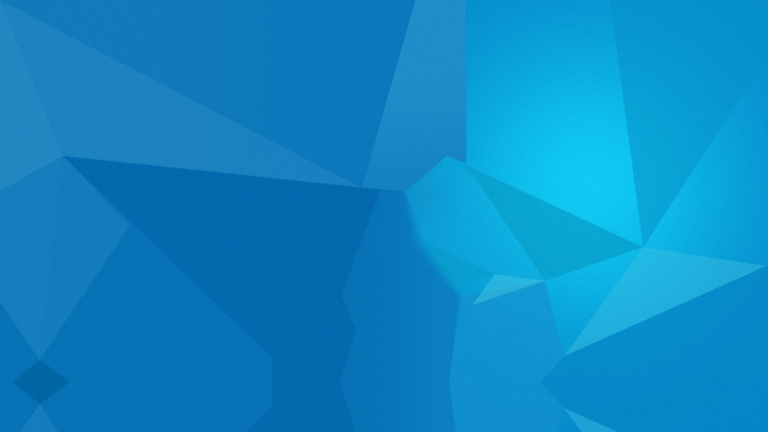
Give the GLSL for this background, as a Shadertoy shader.

```glsl
// Shared facet corners on a 16 by 9 canvas
const vec2 LEFT_HUB = vec2(1.31, 5.75);
const vec2 RIGHT_HUB = vec2(13.40, 3.85);
const vec2 RIGHT_TIP = vec2(15.96, 3.46);
const vec2 LOW_HUB = vec2(11.75, 1.58);
const vec2 CENTRE_TIP = vec2(7.54, 5.08);
const vec2 INNER = vec2(11.35, 3.15);
const vec2 NOTCH = vec2(10.31, 3.29);
const vec2 SHOULDER = vec2(9.90, 5.29);
const vec2 PEAK = vec2(9.31, 5.75);
const vec2 POCKET = vec2(8.83, 3.96);
const vec2 LEFT_FOOT = vec2(0.83, 1.50);
const vec2 HINGE = vec2(8.44, 5.0);
const float FOLD_Y = 1.04;

// Signed distance to a line, positive on the right of a to b
float edge(vec2 p, vec2 a, vec2 b) {
    vec2 d = b - a;
    return dot(p - a, vec2(d.y, -d.x)) / length(d);
}

// Convex facets with clockwise corners, positive inside
float tri(vec2 p, vec2 a, vec2 b, vec2 c) {
    return min(edge(p, a, b), min(edge(p, b, c), edge(p, c, a)));
}

float quad(vec2 p, vec2 a, vec2 b, vec2 c, vec2 d) {
    return min(min(edge(p, a, b), edge(p, b, c)), min(edge(p, c, d), edge(p, d, a)));
}

vec3 paint(vec3 base, vec3 tint, float alpha, float dist, float soft) {
    return mix(base, tint, alpha * smoothstep(-soft, soft, dist));
}

float hash(vec2 cell) {
    vec3 q = fract(cell.xyx * 0.1031);
    q += dot(q, q.yzx + 33.33);
    return fract((q.x + q.y) * q.z);
}

// Jagged boundary of the central column
float columnEdge(float y) {
    float upper = 7.12 + (y - 2.85) * 0.367;
    float middle = 7.12 - (y - 2.85) * 0.41;
    float lower = 7.42 + (y - 2.12) * 0.315;
    return max(upper, min(middle, lower));
}

// Distance into the glowing half
float glowSide(vec2 p) {
    float foot = 9.35 + (p.y - 1.0) * 0.127;
    float waist = 9.58 - (p.y - 2.81) * 0.76;
    float chest = 8.75 - (p.y - 3.9) * 0.28;
    float crown = HINGE.x + (p.y - HINGE.y) * 1.16;
    float body = p.x - min(foot, max(waist, max(chest, crown)));
    return max(p.x - 9.71, min(body, edge(p, PEAK, vec2(9.71, 5.6))));
}

vec3 leftFacets(vec2 p, float aa) {
    vec3 col = mix(vec3(0.07, 0.48, 0.73), vec3(0.04, 0.47, 0.735), smoothstep(2.0, 8.0, p.x));
    vec3 pale = vec3(0.16, 0.55, 0.77);
    vec2 corner = vec2(0.0, 9.0);
    vec2 sideTop = vec2(-0.5, 4.74);

    // Upper facets
    col = paint(col, pale, 0.45, tri(p, corner, CENTRE_TIP, LEFT_HUB), aa);
    float fade = mix(0.4, 0.9, smoothstep(4.8, 7.5, p.y));
    col = paint(col, vec3(0.13, 0.565, 0.79), fade,
        quad(p, CENTRE_TIP, vec2(8.74, 9.3), vec2(9.71, 9.3), vec2(9.71, 4.9)), aa);

    // Dark lower field and its brighter neighbours
    float roof = min(edge(p, LEFT_HUB, HINGE), edge(p, sideTop, LEFT_HUB));
    float field = max(roof, min(edge(p, LEFT_HUB, HINGE), p.x - LEFT_HUB.x));
    col = paint(col, vec3(0.015, 0.415, 0.682), 1.0, field, aa);
    float slope = min(edge(p, LEFT_HUB, vec2(5.67, 1.54)), 5.67 - p.x);
    col = paint(col, vec3(0.025, 0.45, 0.712), 1.0, min(slope, roof), aa);
    float column = min(p.x - columnEdge(p.y), edge(p, vec2(7.6, 5.05), HINGE));
    vec3 columnTone = mix(vec3(0.025, 0.45, 0.71), vec3(0.04, 0.50, 0.76), smoothstep(7.5, 9.5, p.x));
    col = paint(col, columnTone, 1.0, column, aa * 1.8);

    // Far left facets
    col = paint(col, pale, 0.72, tri(p, corner, LEFT_HUB, sideTop), aa);
    col = paint(col, pale, 0.42, quad(p, sideTop, LEFT_HUB, LEFT_FOOT, vec2(-0.5, 3.44)), aa);
    col = paint(col, pale, 0.36, tri(p, LEFT_HUB, vec2(2.71, 4.31), LEFT_FOOT), aa);
    col = paint(col, vec3(0.0, 0.39, 0.63), 0.85,
        tri(p, vec2(-1.06, 0.0), LEFT_FOOT, vec2(2.88, 0.0)), aa);
    return col;
}

vec3 rightFacets(vec2 p, vec2 flatPos, float aa) {
    // Radial glow, dimmed toward the hinge
    vec2 q = flatPos - vec2(12.3, 5.15);
    vec3 col = mix(vec3(0.02, 0.53, 0.785), vec3(0.06, 0.79, 0.95), exp(-dot(q, q) / 10.0));
    vec2 h = p - HINGE;
    col = mix(col, vec3(0.06, 0.52, 0.76), 0.75 * exp(-dot(h, h) / 0.6));
    vec3 pale = vec3(0.25, 0.75, 0.88);
    vec3 teal = vec3(0.03, 0.615, 0.785);

    // Large side facets
    col = paint(col, vec3(0.02, 0.57, 0.78), 0.55,
        quad(p, vec2(12.67, 9.3), vec2(16.3, 9.3), vec2(16.3, 8.31), RIGHT_HUB), aa);
    col = paint(col, vec3(0.02, 0.52, 0.77), 0.7,
        quad(p, LOW_HUB, RIGHT_TIP + vec2(0.5, 0.22), vec2(16.5, 0.0), vec2(10.3, 0.0)), aa);
    float lowFacet = min(edge(p, vec2(9.58, 2.81), INNER), edge(p, INNER, LOW_HUB));
    lowFacet = min(lowFacet, edge(p, LOW_HUB, vec2(11.25, FOLD_Y)));
    col = paint(col, vec3(0.08, 0.565, 0.80), 0.65, lowFacet, aa);

    // Inner facets
    float inner = min(edge(p, SHOULDER, INNER), min(edge(p, INNER, NOTCH), edge(p, NOTCH, POCKET)));
    col = paint(col, vec3(0.07, 0.66, 0.85), 0.35, inner, aa);
    float notch = max(edge(p, INNER, SHOULDER), edge(p, SHOULDER, PEAK));
    float sail = min(min(edge(p, PEAK, RIGHT_HUB), edge(p, RIGHT_HUB, INNER)), notch);
    col = paint(col, teal, 0.75 * smoothstep(8.9, 10.2, p.x), sail, aa);
    col = paint(col, teal, 0.65, tri(p, POCKET, NOTCH, vec2(9.27, 2.92)), aa * 1.5);
    col = paint(col, pale, 0.55, tri(p, NOTCH, INNER, vec2(9.85, 2.65)), aa);
    col = paint(col, pale, 0.42, tri(p, RIGHT_HUB, RIGHT_TIP, LOW_HUB), aa);
    return col;
}

void mainImage(out vec4 fragColor, in vec2 fragCoord) {
    vec2 uv = fragCoord / iResolution.xy;
    vec2 pos = uv * vec2(16.0, 9.0);
    float aa = 8.0 / iResolution.y;

    // Mirror the facets along the bottom
    vec2 p = vec2(pos.x, FOLD_Y + abs(pos.y - FOLD_Y));
    float haze = aa + 0.2 * exp(-pow(p.y - 3.8, 2.0));
    vec3 col = leftFacets(p, aa);
    col = paint(col, rightFacets(p, pos, aa), 1.0, glowSide(p), haze);

    // Fine grain
    col += (hash(floor(uv * vec2(512.0, 288.0))) - 0.5) * 0.012;
    fragColor = vec4(col, 1.0);
}
```
